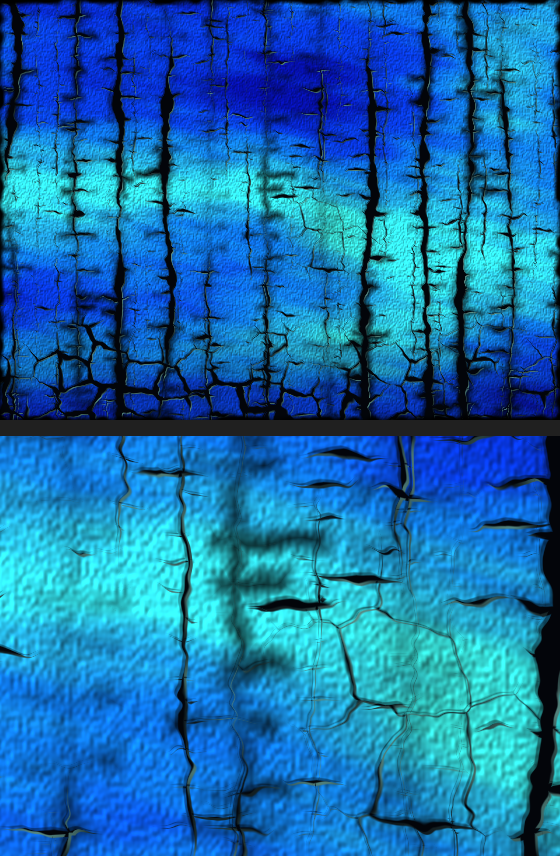
Top, the full canvas; bottom, a detail of the centre.
A Shadertoy shader for this texture:

```glsl
// Cracked, weathered blue paint with deep vertical splits and a glowing cyan band.
const float TRUNK_SPACING = 0.117;
const float TRUNK_WIDTH = 0.0125;
const float HAIR_SPACING = 0.056;
const float HAIR_WIDTH = 0.0036;
const vec2 SLIT_CELL = vec2(0.095, 0.036);
const float SLIT_SHARE = 0.36;
const float PLATE_SIZE = 0.075;
const vec2 LIGHT_STEP = vec2(0.0022, -0.0022);
const float GRAIN_AMOUNT = 0.42;
const vec3 DEEP_BLUE = vec3(0.02, 0.06, 0.66);
const vec3 ROYAL_BLUE = vec3(0.03, 0.23, 0.88);
const vec3 SKY_BLUE = vec3(0.06, 0.48, 0.92);
const vec3 TEAL = vec3(0.13, 0.64, 0.88);
const vec3 CYAN = vec3(0.22, 0.95, 0.98);
const vec3 CRACK_BLACK = vec3(0.01, 0.02, 0.04);
const vec3 RIM_LIGHT = vec3(0.35, 0.55, 0.50);

float hash(vec2 p) {
    vec3 q = fract(p.xyx * 0.1031);
    q += dot(q, q.yzx + 33.33);
    return fract((q.x + q.y) * q.z);
}
float noise(vec2 p) {
    vec2 i = floor(p), f = fract(p);
    f = f * f * (3.0 - 2.0 * f);
    return mix(mix(hash(i), hash(i + vec2(1, 0)), f.x),
               mix(hash(i + vec2(0, 1)), hash(i + vec2(1, 1)), f.x), f.y);
}
float fbm(vec2 p) {
    float sum = 0.0;
    for (float amp = 0.53; amp > 0.05; amp *= 0.5) {
        sum += amp * noise(p);
        p = mat2(1.6, 1.2, -1.2, 1.6) * p + 7.3;
    }
    return sum;
}
float blob(vec2 p, vec2 centre, vec2 radius) {
    vec2 d = (p - centre) / radius;
    return exp(-dot(d, d));
}
// Horizontal sliver that tapers to a point at both ends.
float sliver(vec2 d, float len, float wid) {
    float along = abs(d.x);
    return max(abs(d.y) + 0.0008 - wid * (1.0 - along / len), along - len);
}
// Wandering vertical splits with side spikes.
float splits(vec2 p, float spacing, float maxWidth, float seed) {
    float d = 1.0, column = floor(p.x / spacing), rowSize = spacing * 0.4;
    for (float id = column - 1.0; id < column + 1.5; id++) {
        vec2 key = vec2(id + 20.0, seed);
        float strength = hash(key);
        float x = (id + 0.2 + 0.6 * hash(key + 5.0)) * spacing;
        x += spacing * 0.28 * (noise(vec2(id * 7.3 + seed + 90.0, p.y * 3.5)) - 0.5);
        float swell = smoothstep(0.25, 0.8, noise(vec2(id * 5.7 + seed + 60.0, p.y * 4.2)) + 0.15 * strength);
        swell *= 0.55 + 0.9 * noise(vec2(id * 9.1 + 30.0, p.y * 30.0));
        d = min(d, abs(p.x - x) + 0.0011 - maxWidth * mix(0.25, 1.0, strength) * swell);
        float row = floor(p.y / rowSize);
        for (float j = row - 1.0; j < row + 1.5; j++) {
            vec2 spike = vec2(id * 3.0 + 70.0, j + seed + 30.0);
            float len = spacing * mix(0.06, 0.33, hash(spike));
            vec2 at = vec2(x + (hash(spike + 11.0) - 0.5) * len * 1.5, (j + 0.15 + 0.7 * hash(spike + 23.0)) * rowSize);
            d = min(d, sliver(p - at, len, maxWidth * 0.5 * swell));
        }
    }
    return d;
}
// Loose short cracks, and irregular plates where the paint is worn.
float slitsAndPlates(vec2 p, float wear) {
    vec2 q = p / PLATE_SIZE;
    float d = 1.0, near = 9.0, second = 9.0;
    for (int k = 0; k < 9; k++) {
        vec2 shift = vec2(k % 3 - 1, k / 3 - 1), id = floor(p / SLIT_CELL) + shift + 40.0;
        vec2 at = (id - 40.0 + vec2(hash(id + 7.0), hash(id + 19.0))) * SLIT_CELL;
        float size = hash(id + 31.0);
        if (hash(id) < SLIT_SHARE) d = min(d, sliver(p - at, mix(0.012, 0.045, size), mix(0.002, 0.0046, size)));
        id = floor(q) + shift;
        float r = length(q - id - 0.1 - 0.8 * vec2(hash(id + 51.0), hash(id + 83.0)));
        second = min(second, max(near, r));
        near = min(near, r);
    }
    return min(d, (second - near) * PLATE_SIZE * 0.5 + 0.0015 - 0.0095 * wear * noise(p * 14.0 + 5.0));
}
float wornArea(vec2 p) {
    float low = smoothstep(0.36, 0.1, p.y + 0.2 * (noise(p * 6.0) - 0.5));
    return max(low, 0.9 * blob(p, vec2(0.79, 0.45), vec2(0.1, 0.13)));
}
// Distance to any crack, and to the wide splits alone.
vec2 cracks(vec2 p) {
    p += 0.012 * (vec2(noise(p * 32.0), noise(p * 32.0 + 50.0)) - 0.5);
    p += 0.006 * (vec2(noise(p * 95.0), noise(p * 95.0 + 50.0)) - 0.5);
    float trunk = splits(p, TRUNK_SPACING, TRUNK_WIDTH, 3.0);
    float hair = splits(p, HAIR_SPACING, HAIR_WIDTH, 41.0);
    return vec2(min(min(trunk, hair), slitsAndPlates(p, wornArea(p))), trunk);
}
float surface(vec2 p) { return noise(p * vec2(300, 230)) + 0.4 * noise(p * vec2(140, 100) + 9.0); }
// Broad brushed colour: cyan band, dark upper clouds, bright right flank.
vec3 paint(vec2 p) {
    float ridge = 0.54 - 0.17 * smoothstep(0.6, 1.05, p.x) + 0.06 * (noise(p * 4.0) - 0.5);
    float tone = 0.36 + 0.46 * exp(-pow((p.y - ridge) / 0.105, 2.0)) + 0.55 * (fbm(p * vec2(2.2, 7.0) + 3.0) - 0.5);
    tone += 0.25 * (fbm(vec2(p.x * 5.0, p.y * 34.0 + p.x * 9.0)) - 0.5);
    tone += 0.32 * blob(p, vec2(1.2, 0.76), vec2(0.18, 0.28)) + 0.25 * blob(p, vec2(0.75, 0.23), vec2(0.6, 0.1));
    tone -= 0.32 * blob(p, vec2(0.68, 0.78), vec2(0.24, 0.12)) + 0.22 * blob(p, vec2(0.15, 0.85), vec2(0.25, 0.16));
    tone -= 0.22 * smoothstep(0.14, 0.02, p.y);
    vec3 c = mix(DEEP_BLUE, ROYAL_BLUE, smoothstep(0.0, 0.28, tone));
    c = mix(c, SKY_BLUE, smoothstep(0.27, 0.5, tone));
    return mix(mix(c, TEAL, smoothstep(0.47, 0.64, tone)), CYAN, smoothstep(0.6, 0.86, tone));
}
void mainImage(out vec4 fragColor, in vec2 fragCoord) {
    vec2 p = fragCoord / iResolution.y, d = cracks(p);
    float soft = max(0.0009, 0.5 / iResolution.y), solid = smoothstep(-soft, soft, d.x);
    float rim = smoothstep(-soft, soft, cracks(p + LIGHT_STEP).x) - solid;
    // Paint, embossed grain, and grime beside the wide splits
    vec3 col = paint(p) * (1.0 + GRAIN_AMOUNT * (surface(p + LIGHT_STEP) - surface(p)));
    float stain = smoothstep(0.42, 0.7, fbm(p * vec2(9.0, 5.0) + 21.0));
    col *= mix(vec3(1), vec3(0.95, 0.85, 0.78), wornArea(p));
    col *= mix(1.0, smoothstep(-0.006, 0.02, d.y), 0.25 + 0.65 * stain);
    // Crack floor and lit edges
    col = mix(CRACK_BLACK, col, solid) * (1.0 + 0.4 * min(rim, 0.0));
    col += RIM_LIGHT * max(rim, 0.0) * noise(p * 40.0);
    // Ragged dark frame
    vec2 inset = min(p, iResolution.xy / iResolution.y - p);
    col *= smoothstep(-0.001, 0.016, min(inset.x, inset.y) + 0.014 * (noise(p * 45.0) - 0.5));
    fragColor = vec4(clamp(col, 0.0, 1.0), 1.0);
}
```
